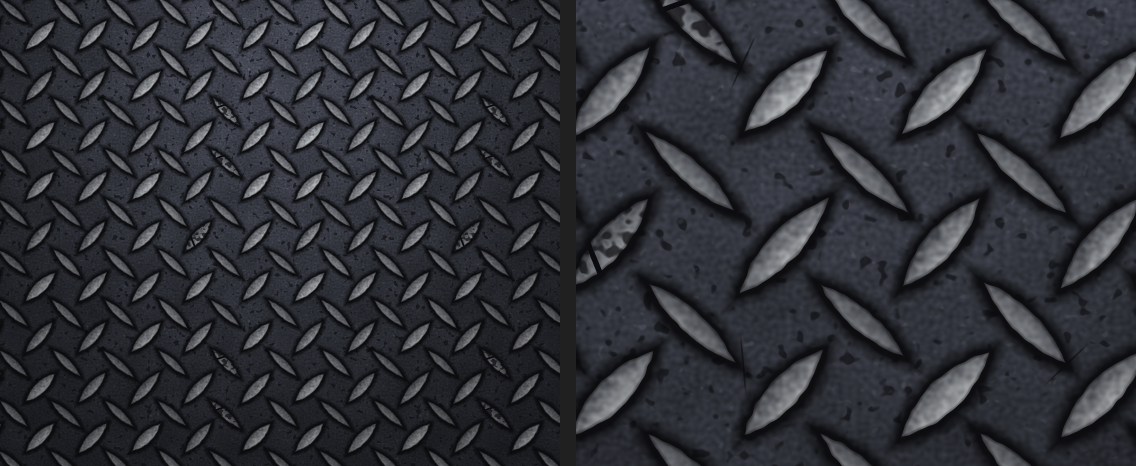
Left, the full canvas; right, a detail of the centre.
Give the GLSL for this texture, as a WebGL 2 fragment shader.

```glsl
#version 300 es
precision highp float;
// Dark steel tread plate: two interleaved lattices of pointed studs, leaning
// opposite ways, over a pitted floor lit from the top centre. Wear and jitter
// come from hashes and periodic gradient noise that repeat every 5 x 5 studs.
uniform vec2 u_resolution;
out vec4 fragColor;

const float REPEAT = 5.0;                   // studs per tile, each way
const vec2 PITCH = vec2(0.1156, 0.1080);    // stud spacing, canvas height = 1
const vec3 FLOOR_STEEL = vec3(0.200, 0.210, 0.243);
const vec3 GROOVE = vec3(0.045, 0.045, 0.058);
const vec3 STUD_DARK = vec3(0.25, 0.26, 0.285);
const vec3 STUD_LIGHT = vec3(0.66, 0.67, 0.68);

vec2 hash2(vec2 c) {
  c = vec2(dot(c, vec2(127.1, 311.7)), dot(c, vec2(269.5, 183.3)));
  return fract(sin(c) * 43758.5);
}

vec2 gradientAt(vec2 corner, float period) {
  return hash2(mod(corner, period) + period) * 2.0 - 1.0;
}

// Gradient noise, about -0.7 to 0.7, repeating every tile.
float tileNoise(vec2 tile, float period) {
  vec2 q = tile * period;
  vec2 i = floor(q), f = q - i;
  vec2 u = f * f * f * (f * (f * 6.0 - 15.0) + 10.0);
  vec2 e = vec2(1.0, 0.0);
  float a = dot(gradientAt(i, period), f);
  float b = dot(gradientAt(i + e.xy, period), f - e.xy);
  float c = dot(gradientAt(i + e.yx, period), f - e.yx);
  float d = dot(gradientAt(i + e.xx, period), f - e.xx);
  return mix(mix(a, b, u.x), mix(c, d, u.x), u.y);
}

// Pointed lens lying along x.
float lensDistance(vec2 p, vec2 halfSize) {
  float radius = dot(halfSize, halfSize) / (2.0 * halfSize.y);
  return length(vec2(p.x, abs(p.y) + radius - halfSize.y)) - radius;
}

vec2 rotate(vec2 p, float angle) {
  float c = cos(angle), s = sin(angle);
  return vec2(c * p.x + s * p.y, c * p.y - s * p.x);
}

float cover(float d, float pixel) {
  return 1.0 - smoothstep(-0.7 * pixel, 0.7 * pixel, d);
}

// Lays one lattice of studs, with groove and shadow, over the floor.
vec3 addStuds(vec3 under, vec2 p, vec2 origin, float angle, vec2 halfSize,
              vec2 wornCell, float shine, float light, float pixel) {
  vec2 grid = (p - origin) / PITCH;
  vec2 cell = floor(grid + 0.5);
  vec2 id = mod(cell, REPEAT);
  vec2 rnd = hash2(id + halfSize * 900.0);
  vec2 tile = grid / REPEAT;

  // Columns bunch slightly within each tile.
  vec2 local = (grid - cell) * PITCH;
  local.x -= 0.0019 * (2.0 - mod(cell.x + step(angle, 0.0), REPEAT));
  local -= (rnd - 0.5) * 0.003;
  vec2 q = rotate(local, angle + (rnd.x - 0.5) * 0.09);

  float rough = tileNoise(tile, 60.0);
  float grain = tileNoise(tile, 115.0);
  vec2 size = halfSize * (0.95 + 0.12 * rnd.yx);
  float face = lensDistance(q, size) + 0.0016 * rough;
  float skirt = lensDistance(q - vec2(0.0, 0.0006), size) - 0.0042 + 0.003 * rough;

  // Soft shadow, then the dark groove.
  float shadow = 1.0 - smoothstep(-0.002, 0.0085, skirt);
  vec3 col = under * (1.0 - 0.6 * shadow);
  col = mix(col, GROOVE, 0.85 * (1.0 - smoothstep(-0.0025, 0.0012, skirt)));

  // Face: brighter toward the lower edge, streaked and mottled.
  float across = clamp(q.y / size.y * 0.5 + 0.5, 0.0, 1.0);
  float along = abs(q.x) / size.x;
  float tone = 0.12 + 0.72 * across - 0.2 * along * along;
  tone += 0.35 * grain + 0.3 * rough + 0.2 * (rnd.x - 0.5);
  vec3 metal = mix(STUD_DARK, STUD_LIGHT, clamp(tone * shine, 0.0, 1.0)) * sqrt(light);
  metal *= mix(0.6, 1.0, smoothstep(0.0, 0.0028, -face));

  // Worn studs are cracked and blotched.
  float worn = 1.0 - step(0.6, distance(id, wornCell));
  float crack = cover(abs(q.x + 0.4 * size.x + 0.5 * q.y) - 0.0022, pixel);
  float blotch = smoothstep(-0.15, 0.15, rough + 0.3 * grain - 0.1 * shine);
  metal = mix(metal, GROOVE, worn * max(crack, 0.75 * blotch));
  return mix(col, metal, cover(face, pixel));
}

// Occasional short hairline scratches.
float scratches(vec2 grid, float pixel) {
  vec2 cell = floor(grid);
  vec2 rnd = hash2(mod(cell, REPEAT) + 17.0);
  vec2 q = rotate((fract(grid) - 0.5) * PITCH, 0.9 + rnd.x * 1.6);
  float line = cover(abs(q.y) - 0.0006, pixel) * (1.0 - smoothstep(0.012, 0.024, abs(q.x)));
  return line * step(0.72, rnd.y);
}

vec3 plateFloor(vec2 p, float light, float pixel) {
  vec2 tile = p / (PITCH * REPEAT);
  float cloud = tileNoise(tile, 7.0) + 0.5 * tileNoise(tile, 17.0);
  float grain = tileNoise(tile, 125.0);
  float pitNoise = tileNoise(tile, 48.0) + 0.5 * tileNoise(tile, 90.0);
  float pits = smoothstep(0.25, 0.45, pitNoise + 0.3 * cloud);
  float flecks = smoothstep(0.3, 0.5, tileNoise(tile + 0.37, 80.0) + 0.2 * cloud);
  vec3 col = FLOOR_STEEL * light * (1.0 + 0.25 * cloud + 0.38 * grain);
  col = mix(col, GROOVE, 0.6 * pits);
  col += 0.055 * flecks * light;
  return mix(col, GROOVE, 0.6 * scratches(p / PITCH, pixel));
}

void main() {
  float pixel = 1.0 / u_resolution.y;
  vec2 p = vec2(gl_FragCoord.x, u_resolution.y - gl_FragCoord.y) * pixel;
  float reach = length((p - vec2(0.6, 0.1)) * vec2(1.1, 0.95));
  float light = mix(1.27, 0.55, smoothstep(0.0, 1.0, reach));
  vec3 col = plateFloor(p, light, pixel);
  col = addStuds(col, p, vec2(0.025, 0.024), 0.75, vec2(0.041, 0.0082),
                 vec2(4.0, 2.5), 0.72, light, pixel);
  col = addStuds(col, p, vec2(0.0833, 0.0758), -0.81, vec2(0.043, 0.0112),
                 vec2(3.0, 4.0), 1.12, light, pixel);
  fragColor = vec4(col, 1.0);
}
```
